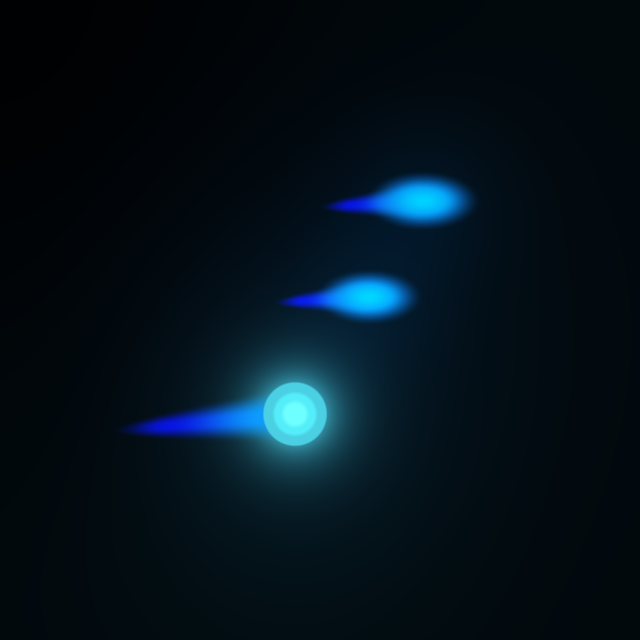
Write a WebGL 2 fragment shader that draws this background.

```glsl
#version 300 es
precision highp float;
// Three glowing comets drift through a dark blue void, the lowest led by a bright orb.
// Each comet is a tapered soft tail blended with a soft ellipse or ringed disc,
// laid over broad Gaussian glows.

uniform vec2 u_resolution;
out vec4 fragColor;

const vec3 DEEP_BLUE = vec3(0.03, 0.08, 0.88);
const vec3 AZURE = vec3(0.05, 0.62, 1.0);
const vec3 CYAN = vec3(0.0, 0.82, 1.0);
const vec3 TEAL = vec3(0.17, 0.45, 0.48);

float gaussian(vec2 p, vec2 centre, float spread) {
    vec2 d = (p - centre) / spread;
    return exp(-dot(d, d));
}

// Position along the segment (x, 0 to 1) and distance across it (y)
vec2 axisCoords(vec2 p, vec2 tip, vec2 head) {
    vec2 axis = head - tip;
    vec2 d = p - tip;
    float len = length(axis);
    return vec2(dot(d, axis) / (len * len), (axis.x * d.y - axis.y * d.x) / len);
}

// Tail that widens from its tip, shifting from deep blue to azure
vec3 addTail(vec3 base, vec2 p, vec2 tip, vec2 head, float halfWidth) {
    vec2 q = axisCoords(p, tip, head);
    float along = clamp(q.x, 0.0, 1.0);
    float width = halfWidth * pow(max(along, 0.001), 0.6);
    float body = 1.0 - smoothstep(0.1, 1.05, abs(q.y) / width);
    float ends = smoothstep(0.0, 0.32, q.x) * (1.0 - smoothstep(0.8, 1.05, q.x));
    vec3 hue = mix(DEEP_BLUE, AZURE, smoothstep(0.3, 0.85, along));
    return mix(base, hue, body * ends);
}

// Soft elliptical head, brightest at its centre
vec3 addHead(vec3 base, vec2 p, vec2 centre, vec2 radii) {
    float r = length((p - centre) / radii);
    vec3 hue = mix(CYAN, vec3(0.04, 0.5, 0.95), smoothstep(0.0, 0.85, r));
    return mix(base, hue, 1.0 - smoothstep(0.38, 1.05, r));
}

// Crisp disc with two brighter inner rings
vec3 addOrb(vec3 base, float r, float radius, float edge) {
    vec3 hue = vec3(0.29, 0.81, 0.89);
    hue = mix(hue, vec3(0.33, 0.93, 0.98), 1.0 - smoothstep(0.6, 0.75, r / radius));
    hue = mix(hue, vec3(0.43, 1.0, 1.0), 1.0 - smoothstep(0.3, 0.48, r / radius));
    return mix(base, hue, 1.0 - smoothstep(radius - edge, radius + edge, r));
}

vec3 background(vec2 p) {
    float cornerFade = smoothstep(0.0, 0.9, length((p - vec2(0.0, 1.0)) * vec2(1.0, 0.9)));
    vec3 color = mix(vec3(0.0, 0.003, 0.008), vec3(0.006, 0.034, 0.05), cornerFade);
    color += vec3(0.004, 0.026, 0.05) * gaussian(p, vec2(0.52, 0.5), 0.32);
    return color + vec3(0.004, 0.022, 0.025) * gaussian(p, vec2(0.45, 0.15), 0.28);
}

void main() {
    float shortSide = min(u_resolution.x, u_resolution.y);
    vec2 p = (gl_FragCoord.xy - 0.5 * u_resolution) / shortSide + 0.5;
    vec3 color = background(p);

    // Two small comets, the upper slightly larger
    for (int i = 0; i < 2; i++) {
        float k = float(i);
        vec2 head = mix(vec2(0.577, 0.536), vec2(0.661, 0.686), k);
        float size = mix(0.93, 1.0, k);
        vec2 tip = head - size * vec2(0.164, 0.010);
        color += vec3(0.0, 0.035, 0.065) * gaussian(p, head, 0.12);
        color = addTail(color, p, tip, head, 0.031 * size);
        color = addHead(color, p, head, size * vec2(0.088, 0.046));
    }

    // Large comet, its teal halo and its orb
    vec2 orb = vec2(0.461, 0.353);
    float radius = 0.0495;
    float r = length(p - orb);
    color += vec3(0.008, 0.03, 0.045) * gaussian(p, orb, 0.2);
    color += TEAL * exp(-max(r - radius, 0.0) / 0.037);
    color = addTail(color, p, vec2(0.172, 0.326), orb, 0.044);
    color = addOrb(color, r, radius, 0.0018);

    fragColor = vec4(clamp(color, 0.0, 1.0), 1.0);
}
```
